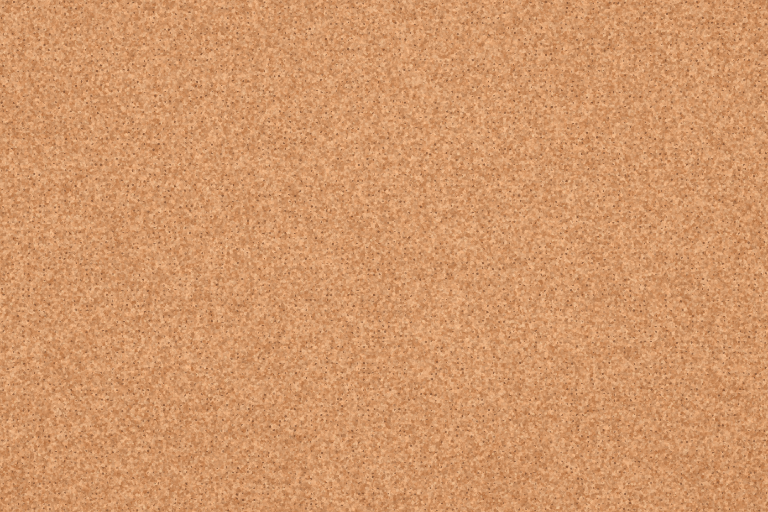
Write a Shadertoy shader that draws this texture.

```glsl
const vec3 CORK       = vec3(0.831, 0.597, 0.413);
const vec3 TONE_SLOPE = vec3(0.92, 1.04, 1.02);
const vec3 WARM_SHIFT = vec3(0.50, -0.25, -0.70);
const vec3 BARK       = vec3(0.44, 0.26, 0.16);
const vec3 PALE       = vec3(0.97, 0.82, 0.63);

// Integer hash: four independent values in 0..1 per cell
vec4 hash4(vec2 cell, float seed) {
    uvec2 q = uvec2(ivec2(cell) + 4096);
    uint h = q.x * 1597334677u ^ q.y * 3812015801u ^ uint(seed) * 2798796415u;
    uvec4 v = uvec4(h, h + 1013904223u, h + 2027808446u, h + 3041712669u);
    v = (v ^ (v >> 16u)) * 2146121005u;
    v = (v ^ (v >> 15u)) * 2221713035u;
    v ^= v >> 16u;
    return vec4(v >> 8u) / 16777216.0;
}

// Soft cellular noise: x is the grain tone, y its hue, both about -0.5..0.5
vec2 grains(vec2 p, float sharpness, float seed) {
    vec2 cell = floor(p), sum = vec2(0.0);
    float total = 0.0;
    for (int j = -1; j <= 1; j++)
    for (int i = -1; i <= 1; i++) {
        vec2 id = cell + vec2(i, j);
        vec4 h = hash4(id, seed);
        vec2 d = id + h.xy - p;
        float weight = exp(-sharpness * dot(d, d));
        sum += weight * (h.zw - 0.5);
        total += weight;
    }
    return sum / total;
}

// Scattered, randomly turned oval chips, one per cell at most
float chips(vec2 p, float share, float radius, float pixel, float seed) {
    vec2 cell = floor(p);
    vec4 place = hash4(cell, seed);
    vec4 form = hash4(cell, seed + 1.0);
    float angle = 6.2832 * place.z;
    float c = cos(angle), s = sin(angle);
    vec2 d = mat2(c, s, -s, c) * (p - cell - mix(vec2(0.28), vec2(0.72), place.xy));
    d.y *= 1.0 + 0.8 * form.x;
    float size = radius * (0.55 + 0.45 * form.y);
    float blur = max(0.04, 0.5 * pixel);
    float mask = 1.0 - smoothstep(size - blur, size + blur, length(d));
    return mask * step(place.w, share) * (0.4 + 0.6 * form.z);
}

// Layered sines: faint, broad unevenness of the sheet
float mottle(vec2 p) {
    float sum = 0.0, amplitude = 0.5;
    for (int i = 0; i < 4; i++) {
        sum += amplitude * sin(p.x + 1.7 * sin(p.y)) * sin(p.y + 1.3 * sin(0.8 * p.x));
        p = mat2(1.2, 1.5, -1.5, 1.2) * p + 2.3;
        amplitude *= 0.65;
    }
    return sum;
}

void mainImage(out vec4 fragColor, in vec2 fragCoord) {
    vec2 uv = fragCoord / iResolution.xy;
    vec2 p = fragCoord / iResolution.y;

    // Pressed granules in two sizes
    vec2 coarse = grains(p * 185.0, 8.0, 1.0);
    vec2 fine = grains(p * 300.0 + 7.3, 8.0, 2.0);
    float tone = 0.155 * coarse.x + 0.125 * fine.x;
    float hue = 0.045 * coarse.y + 0.030 * fine.y;

    // Broad light, slightly dimmer toward the rim and the lower edge
    vec2 fromCenter = uv - vec2(0.5, 0.6);
    tone += 0.009 * mottle(p * 7.0) + 0.008 - 0.05 * dot(fromCenter, fromCenter);
    vec3 color = CORK + TONE_SLOPE * tone + WARM_SHIFT * hue;

    // Dark bark and pale flecks
    float darkCells = 98.0, paleCells = 88.0;
    float dark = chips(p * darkCells, 0.40, 0.24, darkCells / iResolution.y, 11.0);
    float pale = chips(p * paleCells + 3.7, 0.32, 0.24, paleCells / iResolution.y, 21.0);
    color = mix(color, PALE, 0.50 * pale);
    color = mix(color, BARK, 0.68 * dark);

    fragColor = vec4(clamp(color, 0.0, 1.0), 1.0);
}
```
